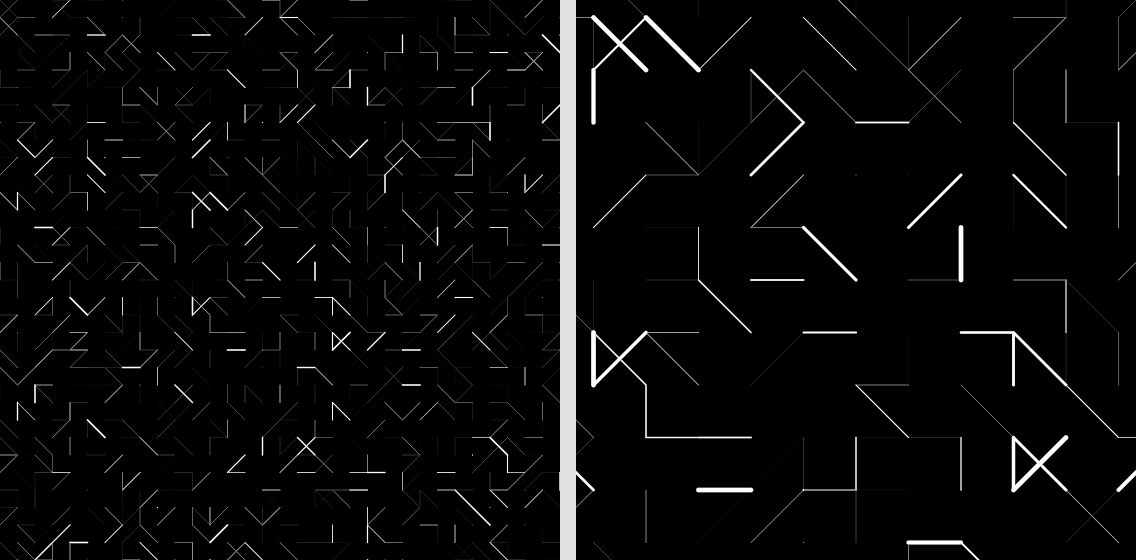
Left: the whole. Right: its middle third, enlarged.
Give the GLSL for this pattern, as a WebGL 2 fragment shader.

```glsl
#version 300 es
precision highp float;
// White line segments of varied fineness on a black square lattice.
// Every lattice node draws one segment to a random neighbour, straight or
// diagonal; thin ones fade to grey through their exact pixel coverage.

uniform vec2 u_resolution;
out vec4 fragColor;

const float CELLS = 32.0;             // lattice cells along the canvas height
const float HALF_WIDTH = 0.0078;      // typical half width, in cells
const float MAX_HALF_WIDTH = 0.045;   // cap for the boldest strokes, in cells
const float WIDTH_SPREAD = 1.3;       // higher gives more contrast in width
const float SEED = 17.0;
const vec3 BACKGROUND = vec3(0.0);
const vec3 LINE_COLOR = vec3(1.0);

// Three independent random values in [0, 1) for a lattice node.
vec3 hash3(vec2 node) {
    uvec3 v = uvec3(ivec3(ivec2(node) + 64, int(SEED)));
    v = v * 1664525u + 1013904223u;
    v.x += v.y * v.z;
    v.y += v.z * v.x;
    v.z += v.x * v.y;
    v ^= v >> 16u;
    v.x += v.y * v.z;
    v.y += v.z * v.x;
    v.z += v.x * v.y;
    return vec3(v >> 8u) / 16777216.0;
}

float segmentDistance(vec2 p, vec2 span) {
    float t = clamp(dot(p, span) / max(dot(span, span), 0.001), 0.0, 1.0);
    return length(p - span * t);
}

// Share of a pixel covered by a stroke, correct below one pixel of width.
float strokeCoverage(float dist, float halfWidth, float pixel) {
    float nearEdge = clamp((halfWidth - dist) / pixel + 0.5, 0.0, 1.0);
    float farEdge = clamp((-halfWidth - dist) / pixel + 0.5, 0.0, 1.0);
    return nearEdge - farEdge;
}

// Long-tailed widths: many hairlines and a few bold strokes.
float strokeHalfWidth(float random) {
    float tail = -log(max(random, 0.0001));
    return min(HALF_WIDTH * pow(tail, WIDTH_SPREAD), MAX_HALF_WIDTH);
}

void main() {
    float pixel = CELLS / u_resolution.y;
    vec2 position = gl_FragCoord.xy * pixel;
    vec2 nearest = floor(position + 0.5);
    float light = 0.0;

    // Only nodes around the nearest one can reach this point.
    for (int y = -1; y <= 1; y++) {
        for (int x = -1; x <= 1; x++) {
            vec2 node = nearest + vec2(x, y);
            vec3 random = hash3(node);
            // A zero step leaves a mere dot on the node.
            vec2 span = floor(random.xy * 3.0) - 1.0;
            float dist = segmentDistance(position - node, span);
            float halfWidth = strokeHalfWidth(random.z);
            light = max(light, strokeCoverage(dist, halfWidth, pixel));
        }
    }

    fragColor = vec4(mix(BACKGROUND, LINE_COLOR, light), 1.0);
}
```
